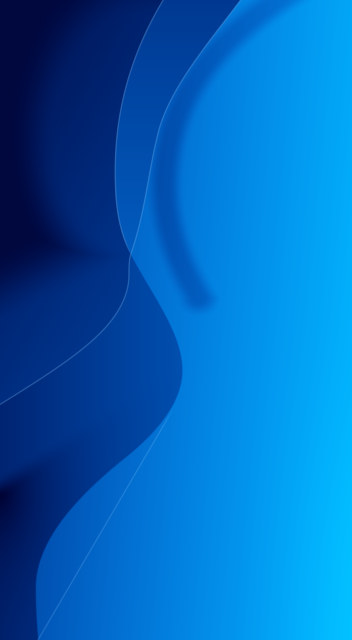
A WebGL 1 fragment shader for this background:

```glsl
precision highp float;
// Layered blue waves: deep navy folds on the left, a bright azure field with a soft dark arc on the right.

uniform vec2 u_resolution;

// Cubic from a to b (x, depth) with end slopes; returns position x and slope, going on straight past b.
vec2 bend(float t, vec2 a, vec2 b, float slopeA, float slopeB) {
  float h = b.y - a.y;
  float s = clamp((t - a.y) / h, 0.0, 1.0);
  float rise = b.x - a.x;
  float c2 = 3.0 * rise - h * (2.0 * slopeA + slopeB);
  float c3 = h * (slopeA + slopeB) - 2.0 * rise;
  float x = a.x + s * (h * slopeA + s * (c2 + s * c3));
  float slope = slopeA + s * (2.0 * c2 + 3.0 * s * c3) / h;
  return vec2(x + slopeB * max(t - b.y, 0.0), slope);
}

// Long wave bounding the bright field
vec2 mainWave(float t) {
  if (t < 0.267) return bend(t, vec2(0.255, 0.0), vec2(0.180, 0.267), -0.6, 0.0);
  if (t < 0.397) return bend(t, vec2(0.180, 0.267), vec2(0.2044, 0.397), 0.0, 0.5);
  if (t < 0.579) return bend(t, vec2(0.2044, 0.397), vec2(0.285, 0.579), 0.5, 0.0);
  if (t < 0.716) return bend(t, vec2(0.285, 0.579), vec2(0.195, 0.716), 0.0, -1.25);
  if (t < 0.918) return bend(t, vec2(0.195, 0.716), vec2(0.056, 0.918), -1.25, 0.0);
  return bend(t, vec2(0.056, 0.918), vec2(0.060, 1.0), 0.0, 0.1);
}

// Thin wave crossing the main one and leaving on the left
vec2 crossWave(float t) {
  if (t < 0.208) return bend(t, vec2(0.376, 0.0), vec2(0.247, 0.208), -0.75, -0.25);
  if (t < 0.397) return bend(t, vec2(0.247, 0.208), vec2(0.2044, 0.397), -0.25, -0.35);
  if (t < 0.443) return bend(t, vec2(0.2044, 0.397), vec2(0.2005, 0.443), -0.3, -0.15);
  if (t < 0.521) return bend(t, vec2(0.2005, 0.443), vec2(0.156, 0.521), -0.15, -1.0);
  return bend(t, vec2(0.156, 0.521), vec2(0.0, 0.632), -1.0, -1.6);
}

// Centre of the blurred arc
vec2 arcCentre(float t) {
  if (t < 0.26) return bend(t, vec2(0.436, 0.0), vec2(0.259, 0.26), -1.5, -0.1);
  return bend(t, vec2(0.259, 0.26), vec2(0.311, 0.465), -0.1, 0.6);
}

float sideOf(float x, vec2 wave) {
  return (x - wave.x) / sqrt(1.0 + wave.y * wave.y);
}

float hairline(float d, float pixel) {
  return 1.0 - smoothstep(0.0, max(0.0018, 1.3 * pixel), abs(d));
}

// Blue ramp from navy to cyan, indexed by its green level
vec3 blueRamp(float level) {
  float d = 0.74 - level;
  return vec3(0.008 * smoothstep(0.2, 0.5, level), level, 1.0 - d * (0.3 + d * (0.9 + 0.25 * d)));
}

void main() {
  float pixel = 1.0 / u_resolution.y;
  float x = 0.55 * gl_FragCoord.x / u_resolution.x;
  float t = 1.0 - gl_FragCoord.y / u_resolution.y; // depth below the top edge

  float dMain = sideOf(x, mainWave(t));
  float dCross = sideOf(x, crossWave(t));
  float rightOfMain = smoothstep(-pixel, pixel, dMain);
  float rightOfCross = smoothstep(-pixel, pixel, dCross);

  // Bright field with the blurred arc and a faint lower facet
  float bright = 0.25 + 0.8 * x + 0.08 * (t - 0.5);
  bright += 0.03 * smoothstep(0.35, 0.55, x) * smoothstep(0.5, 0.9, t);
  float arcEnd = 0.465;
  float across = sideOf(x, arcCentre(min(t, arcEnd)));
  float arcDistance = length(vec2(across, max(t - arcEnd, 0.0)));
  bright -= 0.13 * (1.0 - smoothstep(0.006, 0.032, arcDistance));
  float dFacet = (x - 0.267 + 0.585 * (t - 0.645)) / 1.16;
  float below = smoothstep(0.63, 0.67, t);
  bright -= 0.015 * below * (1.0 - smoothstep(-pixel, pixel, dFacet));

  // Translucent band at the top
  float band = 0.22 + 0.35 * t;

  // Middle fold with a shadow at the left edge
  float fold = 0.14 + 0.6 * x;
  float crease = smoothstep(-0.015, 0.025, t - 0.755 + 0.65 * x);
  fold -= 0.14 * crease * exp(-length(vec2(x * 14.0, (t - 0.77) * 10.0)));

  // Deep folds: two soft bulges rising out of navy
  float upperBulge = 1.0 - smoothstep(0.8, 1.25, length(vec2((x - 0.221) / 0.167, (t - 0.208) / 0.228)));
  float lowerBulge = smoothstep(-0.05, 0.07, t - 0.44 + 0.5 * x);
  float deep = mix(0.03, 0.05 + 0.35 * x + 0.2 * t, max(upperBulge, lowerBulge));

  float level = mix(mix(deep, fold, rightOfCross), mix(band, bright, rightOfCross), rightOfMain);
  vec3 color = blueRamp(level);

  // Fine light rims
  float upper = 1.0 - smoothstep(0.37, 0.41, t);
  float rim = 0.28 * hairline(dMain, pixel) * upper;
  rim = max(rim, 0.26 * hairline(dCross, pixel));
  rim = max(rim, 0.2 * hairline(dFacet, pixel) * below);
  gl_FragColor = vec4(mix(color, vec3(0.55, 0.8, 1.0), rim), 1.0);
}
```
